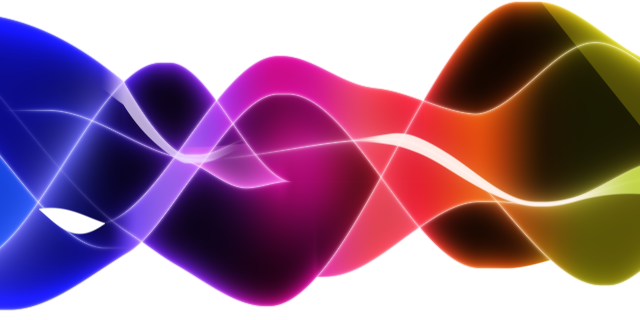
Give the GLSL for this background, as a Shadertoy shader.

```glsl
#define BLUE vec3(0.08, 0.08, 1.0)
#define VIOLET vec3(0.50, 0.12, 1.0)
#define MAGENTA vec3(0.84, 0.04, 0.55)
#define RED vec3(1.0, 0.12, 0.20)
#define ORANGE vec3(1.0, 0.33, 0.06)
#define OLIVE vec3(0.64, 0.60, 0.05)
#define HALO 0.030
#define LINE 0.0035

// Smooth change of height between two places
float ramp(float x, float a, float b, float height) {
    return height * smoothstep(a, b, x);
}

// Nearly perpendicular distance above a curve of height f
float above(float y, float f) {
    float slope = dFdx(f) * iResolution.x * 0.5;
    return (y - f) * inversesqrt(1.0 + slope * slope);
}

// Soft-edged area between two heights
float between(float y, float low, float high) {
    float e = 1.2 / iResolution.y;
    return smoothstep(-e, e, y - low) * smoothstep(-e, e, high - y);
}

vec3 spectrum(float x) {
    vec3 c = mix(BLUE, VIOLET, smoothstep(0.2, 0.65, x));
    c = mix(c, MAGENTA, smoothstep(0.6, 0.88, x));
    c = mix(c, RED, smoothstep(0.95, 1.2, x));
    c = mix(c, ORANGE, smoothstep(1.28, 1.52, x));
    return mix(c, OLIVE, smoothstep(1.55, 1.85, x));
}

// Thin bright line inside a coloured halo
void glow(inout vec3 col, vec3 hue, float y, float f, float strength) {
    float d = abs(above(y, f));
    col += (1.0 - col) * hue * exp(-d / HALO) * 0.45 * strength;
    col += (1.0 - col) * mix(hue, vec3(1), 0.7) * exp(-d / LINE) * 0.8 * strength;
}

void mainImage(out vec4 fragColor, in vec2 fragCoord) {
    vec2 p = fragCoord / iResolution.xy * vec2(2, 1);
    float x = p.x, y = p.y;
    vec3 hue = spectrum(x);

    // Long waves
    float blueTop = x < 0.385 ? 0.948 - 0.2 * x - 0.84 * x * x
        : 0.515 + 2.69 * pow(max(0.58 - x, 0.0), 1.5) + ramp(x, 0.62, 0.8, 0.055);
    float violet = 0.18 + ramp(x, -0.1, 0.503, 0.625) - ramp(x, 0.53, 0.92, 0.375);
    float upper = 0.30 + ramp(x, 0.3, 0.87, 0.526) - ramp(x, 0.88, 1.18, 0.1)
        - ramp(x, 1.15, 1.5, 0.083) + ramp(x, 1.48, 1.86, 0.224) - ramp(x, 1.86, 2.2, 0.16);
    float inner = 0.031 + ramp(x, 0.03, 0.6, 0.25) + ramp(x, 0.4, 0.87, 0.425)
        - ramp(x, 0.9, 1.5, 0.545) + ramp(x, 1.58, 1.85, 0.05);
    float swing = 0.992 - ramp(x, -0.4, 0.55, 0.77) - ramp(x, 0.4, 0.83, 0.18)
        + ramp(x, 0.84, 1.62, 0.953) - ramp(x, 1.68, 2.1, 0.2);
    float floorWave = 0.135 + ramp(x, 1.02, 1.5, 0.235) - ramp(x, 1.54, 1.7, 0.01)
        + ramp(x, 1.7, 2.1, 0.14);
    float oliveLow = 0.57 - ramp(x, 1.28, 1.88, 0.463) + ramp(x, 1.9, 2.2, 0.17);

    // Short strands
    float ribbon = 0.5 + ramp(x, 0.6, 1.2, 0.065) - ramp(x, 1.22, 1.68, 0.203)
        + ramp(x, 1.7, 2.05, 0.08);
    float blueStrand = 0.655 - ramp(x, 0.15, 0.62, 0.155);
    float lobe = 0.503 - ramp(x, 0.55, 0.77, 0.09) + ramp(x, 0.77, 0.9, 0.02);
    float blueLow = 0.703 - ramp(x, -0.25, 0.33, 0.478);

    // Outline and dark inside with coloured rim
    float top = max(max(blueTop, violet), max(upper, swing));
    float bottom = min(min(inner, swing), min(x > 0.98 ? floorWave : 1.0, oliveLow));
    float edge = min(-above(y, top), above(y, bottom));
    float left = 1.0 - smoothstep(0.0, 0.5, x);
    vec3 col = hue * mix(0.06, 0.5, left);
    col += hue * exp(-max(edge, 0.0) / mix(0.03, 0.07, left)) * 0.85;

    // Broad lights: magenta heart, blue haze, orange flank
    vec2 heart = (p - vec2(0.94, 0.49)) / vec2(0.19, 0.24);
    col += hue * 0.75 * exp(-dot(heart, heart));
    float haze = exp(-abs(above(y, violet)) / 0.055) * (1.0 - smoothstep(0.25, 0.42, x));
    col += (1.0 - col) * vec3(0.45, 0.45, 1.0) * haze * 0.8;
    col = mix(col, vec3(0.1, 0.35, 1), 0.7 * between(y, violet, blueLow) * (1.0 - smoothstep(0.1, 0.13, x)));
    col += OLIVE * 0.35 * between(y, 0.995 - 1.25 * (x - 1.69), 1.0) * smoothstep(1.6, 1.72, x);

    // Wide bright band, changing from violet to orange
    float pale = 0.32 * exp(-pow((x - 0.52) / 0.17, 2.0)) + 0.18 * exp(-pow((x - 1.12) / 0.12, 2.0));
    float band = between(y, max(inner, floorWave), upper) * smoothstep(0.33, 0.43, x);
    band *= 1.0 - 0.88 * smoothstep(1.48, 1.72, x);
    col = mix(col, mix(hue, vec3(1), pale), band * 0.88);

    // Rose wedge and lower olive leaf
    float wedge = between(y, floorWave, min(inner, swing)) * step(0.95, x);
    col = mix(col, mix(hue, vec3(1), 0.2), wedge * 0.85);
    col = mix(col, hue * 0.68, 0.8 * between(y, oliveLow, floorWave));

    // Lavender lobe and its bright lower lip
    float lobeArea = between(y, lobe, min(violet, ribbon + 0.04)) * smoothstep(0.56, 0.62, x);
    col = mix(col, vec3(0.92, 0.38, 0.88), lobeArea * (0.3 + 0.6 * exp(-max(y - lobe, 0.0) / 0.04)));

    // Glowing curves
    glow(col, hue, y, blueTop, 1.0 - smoothstep(0.6, 0.8, x));
    glow(col, hue, y, violet, 1.0 - smoothstep(0.87, 0.92, x));
    glow(col, hue, y, upper, smoothstep(0.3, 0.42, x));
    glow(col, hue, y, inner, 1.0 - smoothstep(1.45, 1.7, x));
    glow(col, hue, y, swing, 0.2 + 0.8 * smoothstep(0.3, 0.45, x));
    glow(col, hue, y, floorWave, smoothstep(0.98, 1.06, x));
    glow(col, hue, y, oliveLow, smoothstep(1.45, 1.58, x));
    glow(col, hue, y, blueStrand, smoothstep(0.0, 0.2, x) * (1.0 - smoothstep(0.6, 0.7, x)));
    glow(col, hue, y, lobe, smoothstep(0.54, 0.6, x) * (1.0 - smoothstep(0.87, 0.91, x)));
    glow(col, hue, y, blueLow, 1.0 - smoothstep(0.2, 0.43, x));
    glow(col, mix(hue, vec3(1), 0.3), y, ribbon, smoothstep(0.62, 1.0, x));

    // White ribbons: right sweep, left twist, small lens
    float halfWidth = 0.004 + ramp(x, 1.1, 1.3, 0.02) - ramp(x, 1.4, 1.65, 0.017) + ramp(x, 1.8, 2.1, 0.05);
    float sweep = between(y, ribbon - halfWidth, ribbon + halfWidth) * smoothstep(1.08, 1.2, x);
    col = mix(col, mix(vec3(1, 0.96, 0.94), vec3(0.78, 0.85, 0.3), smoothstep(1.78, 2.0, x)), sweep * 0.93);
    float twistWidth = 0.075 - ramp(x, 0.36, 0.56, 0.05);
    float twist = between(y, blueTop - twistWidth, blueTop) * smoothstep(0.31, 0.4, x) * (1.0 - smoothstep(0.6, 0.76, x));
    col = mix(col, vec3(0.93, 0.87, 1), twist * 0.75);
    float lensWidth = 0.034 * sin(3.14159 * clamp((x - 0.12) / 0.21, 0.0, 1.0));
    float lensMid = 0.348 - ramp(x, 0.1, 0.34, 0.046) - lensWidth * 0.5;
    col = mix(col, vec3(1), between(y, lensMid - lensWidth, lensMid + lensWidth) * step(0.001, lensWidth));

    float inside = smoothstep(-1.0, 1.0, edge * iResolution.y);
    fragColor = vec4(mix(vec3(1), clamp(col, 0.0, 1.0), inside), 1);
}
```
